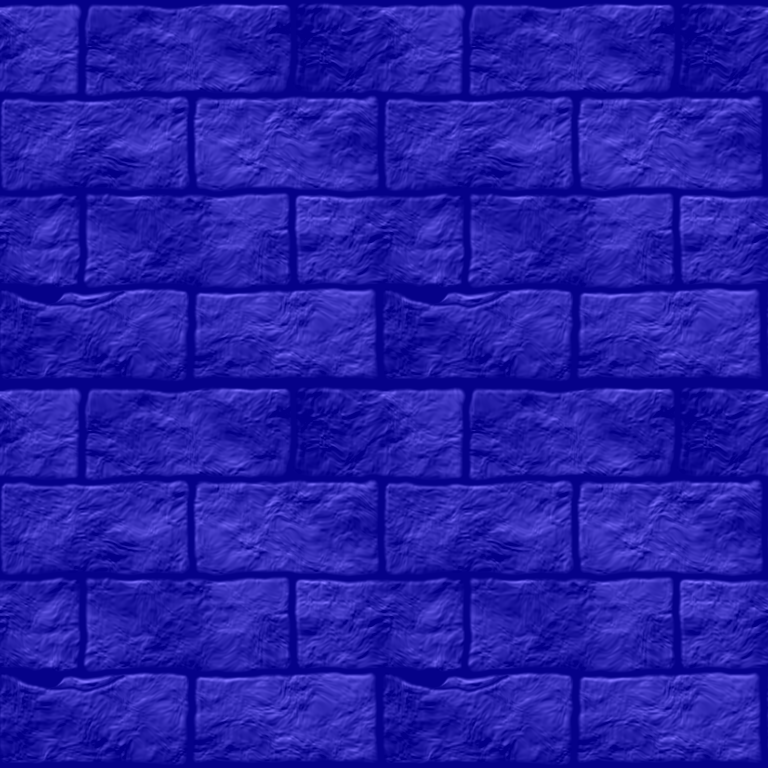
Reproduce this texture procedurally as a Shadertoy shader.

```glsl
// Blue stone wall: a tile of four brick courses, two bricks each, repeated 2 x 2.
// Rounded boxes with wavy edges carry pitted, wrapping noise; both are lit from
// above and coloured by a ramp from deep to pale blue.

const float REPEATS = 2.0;
const float COURSES = 4.0;
const vec3 MORTAR_BLUE = vec3(0.015, 0.0, 0.53);
const vec3 STONE_BLUE = vec3(0.38, 0.34, 0.89);

struct Brick {
    float dist;    // signed distance to the outline, negative inside
    vec2 local;    // 0..1 across the brick, y pointing down
    float course;  // 0 at the top of the tile
    float side;    // 0 or 1 within the course
};

float hash(vec2 p) {
    vec3 q = fract(p.xyx * vec3(0.1031, 0.1030, 0.0973));
    q += dot(q, q.yzx + 33.33);
    return fract((q.x + q.y) * q.z);
}

float latticeValue(vec2 cell, vec2 period, float seed) {
    return hash(cell - period * floor((cell + 0.5) / period) + seed);
}

// Value noise that wraps once per tile
float noise(vec2 p, vec2 period, float seed) {
    vec2 cell = floor(p * period);
    vec2 f = fract(p * period);
    f = f * f * (3.0 - 2.0 * f);
    float a = latticeValue(cell, period, seed);
    float b = latticeValue(cell + vec2(1, 0), period, seed);
    float c = latticeValue(cell + vec2(0, 1), period, seed);
    float d = latticeValue(cell + vec2(1, 1), period, seed);
    return mix(mix(a, b, f.x), mix(c, d, f.x), f.y);
}

float fbm(vec2 p, vec2 period, float seed) {
    float sum = 0.0, weight = 0.45;
    for (int i = 0; i < 4; i++) {
        sum += weight * noise(p, period, seed + 17.0 * float(i));
        period *= 2.0;
        weight *= 0.62;
    }
    return sum;
}

vec2 wobble(vec2 p, float cells, float seed) {
    return vec2(noise(p, vec2(cells), seed), noise(p, vec2(cells), seed + 41.0)) - 0.5;
}

float roundBox(vec2 p, vec2 halfSize, float radius) {
    vec2 q = abs(p) - halfSize + radius;
    return length(max(q, 0.0)) + min(max(q.x, q.y), 0.0) - radius;
}

float segment(vec2 p, vec2 a, vec2 b) {
    vec2 ab = b - a;
    return length(p - a - ab * clamp(dot(p - a, ab) / dot(ab, ab), 0.0, 1.0));
}

Brick brickAt(vec2 p) {
    p += 0.013 * wobble(p, 9.0, 3.0) + 0.008 * wobble(p, 32.0, 8.0);
    float course = mod(floor(p.y * COURSES), COURSES);
    float odd = mod(course, 2.0);
    float split = mix(0.548, 0.495, odd);
    float x = fract(p.x - mix(0.214, 0.497, odd));
    float side = step(x, split);
    vec2 size = vec2(mix(1.0 - split, split, side), 1.0 / COURSES);
    vec2 pos = vec2(x - split * (1.0 - side), fract(p.y * COURSES) / COURSES);
    // The joint between tiles is wider than the others
    float top = course < 0.5 ? 0.014 : 0.007;
    float bottom = course > 2.5 ? 0.013 : 0.007;
    vec2 center = 0.5 * (size + vec2(0.0, top - bottom));
    float d = roundBox(pos - center, 0.5 * size - vec2(0.008, 0.5 * (top + bottom)), 0.016);
    // Broken corner and crack on one brick of the lowest course
    if (course > 2.5 && side < 0.5) {
        float notch = smoothstep(0.0, 0.14, pos.x) * (1.0 - smoothstep(0.14, 0.18, pos.x));
        d = max(d, 0.008 + 0.028 * notch - pos.y);
        float crack = min(segment(pos, vec2(0.14, 0.038), vec2(0.25, 0.040)),
                          segment(pos, vec2(0.25, 0.040), vec2(0.33, 0.014)));
        d = max(d, 0.0015 - crack);
    }
    return Brick(d, pos / size, course, side);
}

// Pitted stone, bent by two scales of noise
float stoneHeight(vec2 p) {
    vec2 bent = p + 0.04 * wobble(p, 11.0, 60.0) + 0.016 * wobble(p, 29.0, 75.0);
    return fbm(bent, vec2(15.0, 18.0), 25.0);
}

float bodyHeight(vec2 p) {
    return smoothstep(0.0, 0.014, -brickAt(p).dist);
}

// Base lightness, with the shading that sets some bricks apart
float brickTone(Brick b) {
    float tone = 0.42 + 0.05 * (hash(vec2(b.course, b.side) + 5.0) - 0.5);
    if (b.course < 0.5 && b.side < 0.5) tone = mix(0.12, 0.52, b.local.x);
    if (b.course > 2.5) tone = mix(0.62, 0.28, b.local.y) * mix(mix(0.4, 1.25, b.local.x), 1.0, b.side);
    return tone;
}

void mainImage(out vec4 fragColor, in vec2 fragCoord) {
    vec2 p = vec2(fragCoord.x, iResolution.y - fragCoord.y) / iResolution.xy * REPEATS;
    Brick brick = brickAt(p);
    // Relief lit from above, a little from the left; lower rims stay soft
    vec2 toShade = vec2(0.0012, 0.0026);
    float rim = bodyHeight(p + toShade) - bodyHeight(p - toShade);
    rim *= rim > 0.0 ? 0.2 + 0.75 * noise(p, vec2(14.0), 52.0) : 0.2;
    float relief = stoneHeight(p + toShade) - stoneHeight(p - toShade);
    relief *= mix(1.8, 4.2, noise(p, vec2(13.0), 33.0));
    float stains = fbm(p, vec2(8.0), 90.0) - 0.5;
    float light = brickTone(brick) + 0.8 * stains + rim + relief;
    float mask = smoothstep(-0.003, 0.008, -brick.dist);
    float shade = clamp(mix(0.02, light, mask), 0.0, 1.3);
    fragColor = vec4(mix(MORTAR_BLUE, STONE_BLUE, shade), 1.0);
}
```
